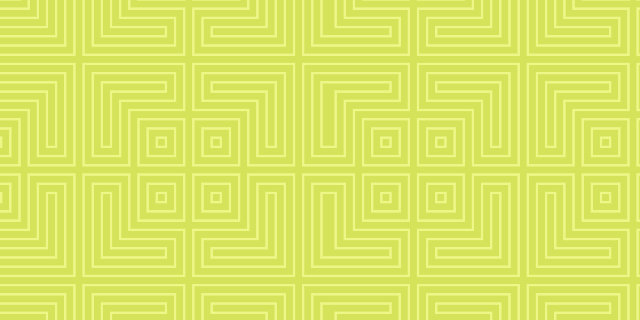
This pattern is drawn by a Shadertoy shader. Its source:

```glsl
// Inset depth, in line spacings, inside a mirrored cell of one square wrapped by an L
float insetDepth(vec2 p) {
    vec2 q = abs(mod(p + 12.0, 24.0) - 12.0);
    float band = mod(max(q.x, q.y), 6.0);
    return min(min(q.x, q.y), 3.0 - abs(band - 3.0));
}

void mainImage(out vec4 fragColor, in vec2 fragCoord) {
    vec2 uv = fragCoord / iResolution.y;

    // One seam widens a single column of arms
    uv.x -= clamp(uv.x - 1.0182, 0.0, 0.0156);

    // Cells are mirrored about the centre of a cluster of four squares
    vec2 p = (uv - vec2(0.590, 0.469)) * vec2(34.97, 34.72);

    // Concentric outlines, one per unit of depth
    float lineDist = abs(fract(insetDepth(p)) - 0.5) - 0.13;
    float pixel = 34.85 / iResolution.y;
    float line = 1.0 - smoothstep(-0.5 * pixel, 0.5 * pixel, lineDist);

    vec3 lime = vec3(0.83, 0.89, 0.35);
    vec3 paleYellow = vec3(0.935, 0.965, 0.535);
    fragColor = vec4(mix(lime, paleYellow, line), 1.0);
}
```
